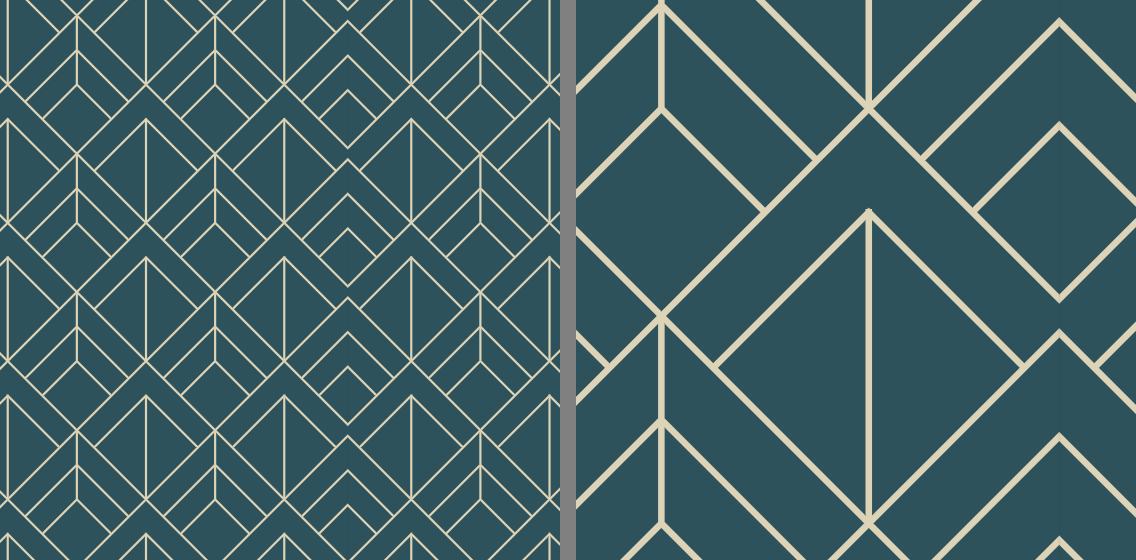
Left: the whole. Right: its middle third, enlarged.
This pattern is drawn by a Shadertoy shader. Its source:

```glsl
// Art deco lattice of cream lines on teal: diamonds holding chevrons and stems, with one narrow seam.

#define PERIOD 0.2469                  // repeat size, in canvas heights
#define DIAMOND_CENTER vec2(0.2607, 0.7255)
#define LINE_WIDTH 0.0039
#define SEAM_X 0.6210                  // where a strip of the lattice is missing
#define SEAM_GAP 0.0201                // width of the missing strip
#define SEAM_WIDTH 0.0013
#define SEAM_SHADE 0.04
#define GROUND_COLOR vec3(0.178, 0.322, 0.360)
#define LINE_COLOR vec3(0.868, 0.826, 0.715)

const float INV_SQRT2 = 0.70711;

// Distance to an upright chevron with a sharp tip at the given height.
float chevron(vec2 p, float apex) {
    return abs(abs(p.x) + p.y - apex) * INV_SQRT2;
}

// Distance to the nearest line; one repeat spans one unit.
float latticeDistance(vec2 p) {
    vec2 q = fract(p + 0.5) - 0.5;
    float rim = abs(q.x) + abs(q.y) - 0.5;
    float d = abs(rim) * INV_SQRT2;

    if (rim < 0.0) {
        // Kite diamond: one chevron, stem down to the lower corner
        d = min(d, chevron(q, 0.25));
        d = min(d, max(abs(q.x), q.y - 0.25));
    } else {
        // Leaf diamond: two chevrons, stem down from the upper corner
        q -= 0.5 * vec2(q.x < 0.0 ? -1.0 : 1.0, q.y < 0.0 ? -1.0 : 1.0);
        d = min(d, min(chevron(q, 0.25), chevron(q, 0.0)));
        d = min(d, max(abs(q.x), -q.y));
    }
    return d;
}

// Antialiased coverage of a stroke at distance d from its centre line.
float stroke(float d, float width, float pixel) {
    return clamp((0.5 * width - d) / pixel + 0.5, 0.0, 1.0);
}

void mainImage(out vec4 fragColor, in vec2 fragCoord) {
    float pixel = 1.0 / iResolution.y;
    vec2 uv = fragCoord * pixel;

    // Skip the missing strip to the right of the seam
    vec2 p = uv;
    p.x += SEAM_GAP * step(SEAM_X, uv.x);

    float d = latticeDistance((p - DIAMOND_CENTER) / PERIOD) * PERIOD;
    vec3 color = mix(GROUND_COLOR, LINE_COLOR, stroke(d, LINE_WIDTH, pixel));

    // Faint shadow along the seam
    color *= 1.0 - SEAM_SHADE * stroke(abs(uv.x - SEAM_X), SEAM_WIDTH, pixel);

    fragColor = vec4(color, 1.0);
}
```
